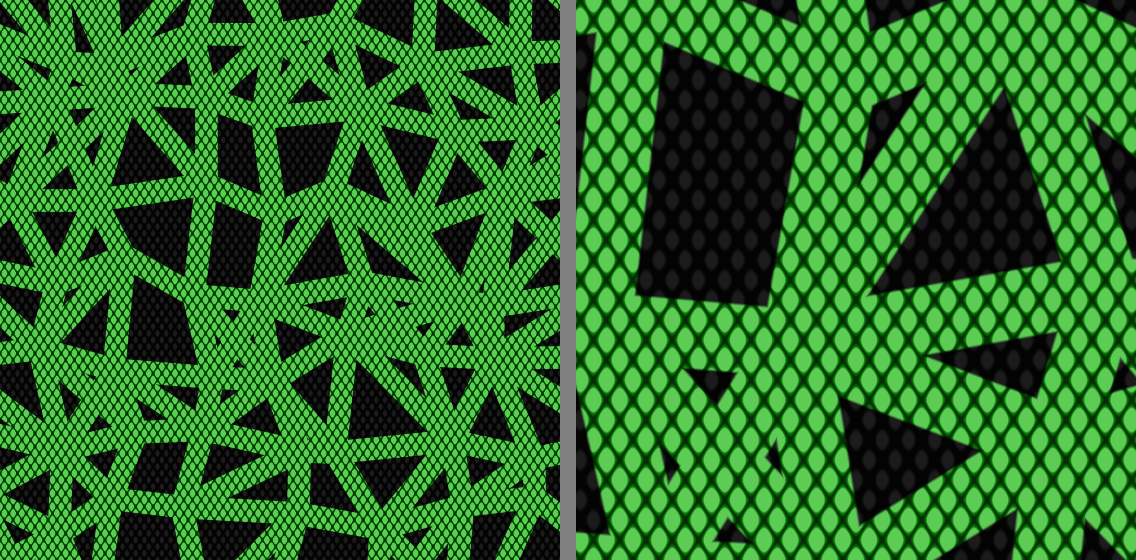
Left: the whole. Right: its middle third, enlarged.
A three.js fragment shader for this pattern:

```glsl
// Irregular lattice of wide green straps over black, covered by a fine net of scales.
varying vec2 vUv;

const float PI = 3.14159265;
const float CELLS = 7.0;               // strap joints across the canvas
const float JITTER = 0.34;             // joint displacement, in cells (at most 0.35)
const float STRAP_HALF_WIDTH = 0.0203; // in canvas units
const float EDGE_SOFTNESS = 0.0011;    // in canvas units
const float BOTH_DIAGONALS = 0.15;     // share of cells crossed twice
const float NO_DIAGONAL = 0.14;        // share of cells left open
const vec2 SCALE_COUNT = vec2(64.0, 42.0);

const vec3 GREEN_BRIGHT = vec3(0.36, 0.80, 0.33);
const vec3 GREEN_MID = vec3(0.02, 0.44, 0.01);
const vec3 GREEN_DARK = vec3(0.02, 0.17, 0.02);
const vec3 HOLE_SCALE = vec3(0.105);
const vec3 HOLE_GAP = vec3(0.012);

float hash(vec2 p) {
  vec3 q = fract(vec3(p.xyx) * 0.1031);
  q += dot(q, q.yzx + 33.33);
  return fract((q.x + q.y) * q.z);
}

// Displaced joint belonging to a grid cell
vec2 joint(vec2 cell) {
  vec2 offset = vec2(hash(cell + 17.3), hash(cell + 71.9));
  return cell + 0.5 + JITTER * (2.0 * offset - 1.0);
}

float segmentDistance(vec2 p, vec2 a, vec2 b) {
  vec2 ab = b - a;
  vec2 ap = p - a;
  return length(ap - ab * clamp(dot(ap, ab) / dot(ab, ab), 0.0, 1.0));
}

// Distance to the nearest strap axis, in canvas units
float strapDistance(vec2 uv) {
  vec2 p = uv * CELLS;
  vec2 base = floor(p);
  float d = 10.0;
  for (int j = -1; j <= 0; j++) {
    for (int i = -1; i <= 0; i++) {
      vec2 cell = base + vec2(float(i), float(j));
      vec2 a = joint(cell);
      vec2 b = joint(cell + vec2(1.0, 0.0));
      vec2 c = joint(cell + vec2(0.0, 1.0));
      vec2 e = joint(cell + vec2(1.0, 1.0));

      // Outline of the joint quad
      d = min(d, min(segmentDistance(p, a, b), segmentDistance(p, a, c)));
      d = min(d, min(segmentDistance(p, c, e), segmentDistance(p, b, e)));

      // One, both or neither diagonal
      float pick = hash(cell + 129.7);
      float single = 0.5 * (1.0 - BOTH_DIAGONALS - NO_DIAGONAL);
      if (pick < single + BOTH_DIAGONALS) d = min(d, segmentDistance(p, a, e));
      if (pick > single && pick < 1.0 - NO_DIAGONAL) d = min(d, segmentDistance(p, b, c));
    }
  }
  return d / CELLS;
}

// Staggered rounded diamonds: 1 at scale centres, 0 on the net lines
float scaleHeight(vec2 uv) {
  vec2 q = uv * SCALE_COUNT;
  return abs(cos(PI * (q.x + q.y)) * cos(PI * (q.x - q.y)));
}

void main() {
  float height = scaleHeight(vUv);

  // Strap shading, from the net lines up to the flat scale tops
  vec3 strap = mix(GREEN_DARK, GREEN_MID, smoothstep(0.0, 0.22, height));
  strap = mix(strap, GREEN_BRIGHT, smoothstep(0.20, 0.42, height));

  // Faint scales inside the holes
  vec3 hole = mix(HOLE_GAP, HOLE_SCALE, smoothstep(0.25, 0.75, height));

  float edge = strapDistance(vUv) - STRAP_HALF_WIDTH;
  float holeMask = smoothstep(-EDGE_SOFTNESS, EDGE_SOFTNESS, edge);
  gl_FragColor = vec4(mix(strap, hole, holeMask), 1.0);
}
```
